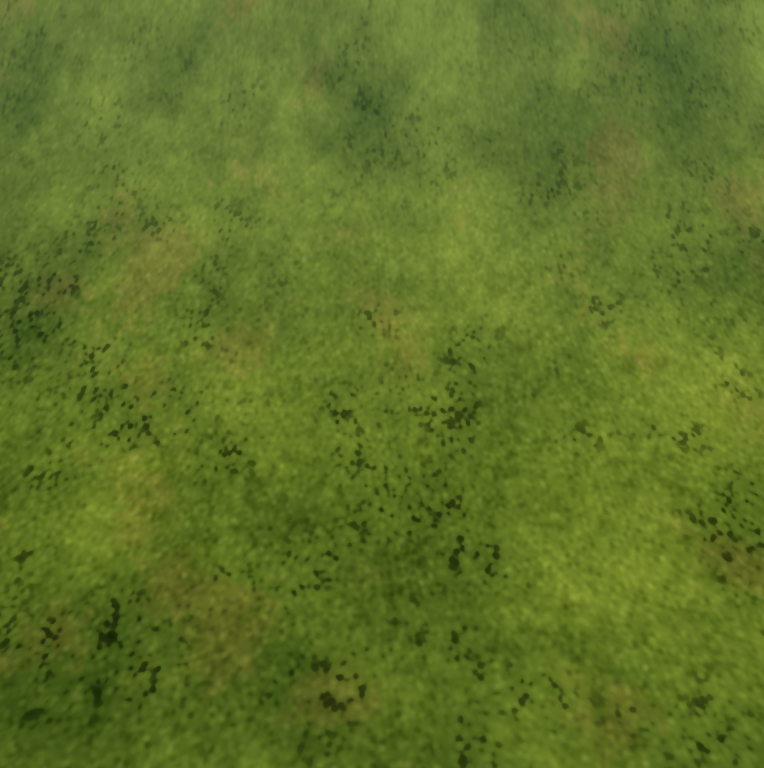
This texture is drawn by a Shadertoy shader. Its source:

```glsl
vec3 hash3(vec2 cell) {
    vec3 q = fract(cell.xyx * vec3(0.1031, 0.1030, 0.0973));
    q += dot(q, q.yxz + 33.33);
    return fract((q.xxy + q.yzz) * q.zyx);
}

// Cellular noise: one soft bump of random sign and position per cell
float bumpNoise(vec2 p) {
    vec2 cell = floor(p);
    float sum = 0.0;
    for (int j = -1; j <= 1; j++) {
        for (int i = -1; i <= 1; i++) {
            vec2 neighbor = cell + vec2(i, j);
            vec3 rnd = hash3(neighbor);
            vec2 d = neighbor + rnd.xy - p;
            float bump = max(0.0, 1.0 - dot(d, d));
            sum += (rnd.z * 2.0 - 1.0) * bump * bump;
        }
    }
    return sum;
}

// Rotated octaves give cloudy, ragged patches
float patchNoise(vec2 p) {
    float sum = 0.0, amplitude = 1.0;
    for (int i = 0; i < 5; i++) {
        sum += amplitude * bumpNoise(p);
        p = mat2(1.6, 1.2, -1.2, 1.6) * p + 17.3;
        amplitude *= 0.68;
    }
    return sum;
}

void mainImage(out vec4 fragColor, in vec2 fragCoord) {
    vec2 uv = fragCoord / iResolution.y;
    uv.x -= 0.5 * iResolution.x / iResolution.y;

    // Lawn plane receding toward a horizon above the frame
    float depth = 1.0 / (1.7 - 1.4 * uv.y + 0.5 * uv.y * uv.y);
    vec2 ground = vec2(uv.x * depth, 1.35 * depth) + 3.0;
    float haze = smoothstep(0.3, 1.0, uv.y);

    // Broad growth patches, then fine turf that softens with distance
    float growth = patchNoise(ground * 6.5);
    vec2 turf = ground * vec2(1.0, 0.85);
    float coarse = bumpNoise(turf * 95.0 + 5.0);
    float fine = bumpNoise(turf * 215.0);
    float grain = (0.6 * coarse + fine) * mix(1.0, 0.45, haze);

    vec3 color = vec3(0.352, 0.432, 0.122);
    color += growth * vec3(0.060, 0.056, 0.022);
    color += grain * vec3(0.052, 0.054, 0.030);

    // Dark gaps between blades, clustered in thin areas
    float thin = smoothstep(-0.2, 0.9, bumpNoise(ground * 19.0 + 41.0) - 0.3 * growth);
    float gap = smoothstep(0.25, 0.9, -0.7 * coarse - 0.8 * fine);
    color *= 1.0 - 0.38 * gap * thin * (1.0 - 0.7 * haze);

    // Sparse dry straw
    float dry = smoothstep(0.35, 1.1, bumpNoise(ground * 14.0 + 73.0) + 0.35 * coarse);
    color += dry * vec3(0.035, -0.018, 0.012);

    color += haze * vec3(0.058, 0.058, 0.105);
    fragColor = vec4(clamp(color, 0.0, 1.0), 1.0);
}
```
